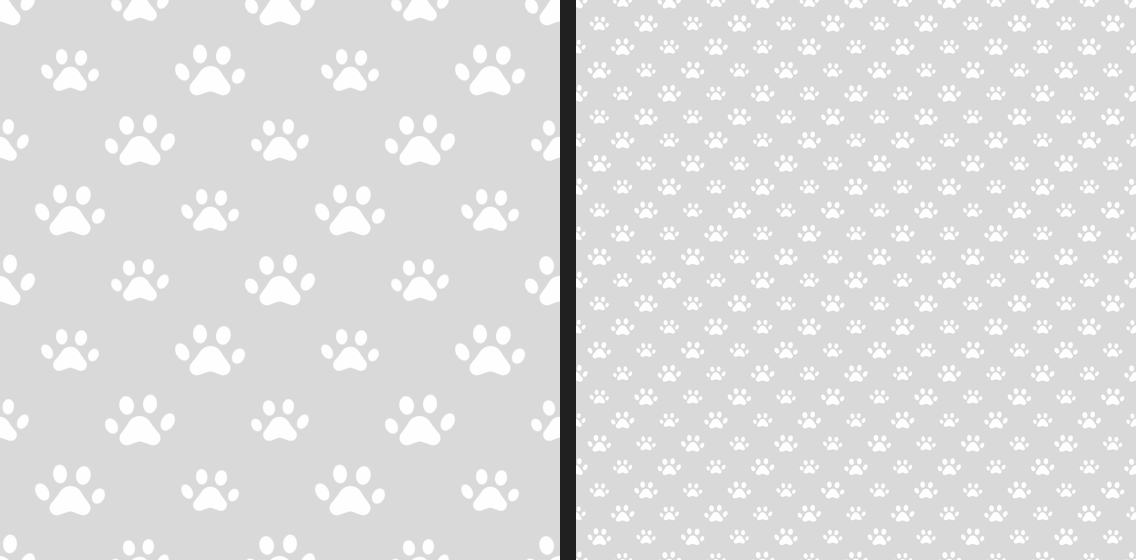
Left, the tile; right, the same tile 3 across and 3 down.
This pattern is drawn by a Shadertoy shader. Its source:

```glsl
const float STEPS = 8.0;          // lattice steps across and down; paws sit on every other point
const float SMALL_SCALE = 0.825;  // size of the small paws relative to the large ones
const vec3 BACKGROUND = vec3(0.852);
const vec3 PAW_COLOR = vec3(0.996);

// Pad, in lattice steps
const vec2 PAD_TOP = vec2(-0.007, -0.120);
const vec2 PAD_LOBE = vec2(0.188, -0.257);
const float TOP_RADIUS = 0.170;
const float LOBE_RADIUS = 0.104;
const float NOTCH_BLEND = 0.026;

float smoothMin(float a, float b, float k) {
    float h = max(k - abs(a - b), 0.0) / k;
    return min(a, b) - 0.25 * k * h * h;
}

// Ellipse whose long axis leans to the right by tilt (radians)
float ellipse(vec2 p, vec2 center, vec2 radii, float tilt) {
    float c = cos(tilt), s = sin(tilt);
    p -= center;
    p = vec2(c * p.x - s * p.y, s * p.x + c * p.y);
    return (length(p / radii) - 1.0) * min(radii.x, radii.y);
}

// Convex hull of two circles
float taperedCapsule(vec2 p, vec2 a, vec2 b, float ra, float rb) {
    float len = distance(a, b);
    vec2 axis = (b - a) / len;
    float along = dot(p - a, axis);
    float across = abs(dot(p - a, vec2(-axis.y, axis.x)));
    float slope = (ra - rb) / len;
    float t = clamp(along - across * slope / sqrt(1.0 - slope * slope), 0.0, len);
    return length(vec2(along - t, across)) - mix(ra, rb, t / len);
}

float paw(vec2 p) {
    // Two tapered halves leave the notch under the pad
    float leftHalf = taperedCapsule(p, PAD_TOP, PAD_LOBE * vec2(-1, 1), TOP_RADIUS, LOBE_RADIUS);
    float rightHalf = taperedCapsule(p, PAD_TOP, PAD_LOBE, TOP_RADIUS, LOBE_RADIUS);
    float d = smoothMin(leftHalf, rightHalf, NOTCH_BLEND);

    // Toes, left to right
    d = min(d, ellipse(p, vec2(-0.406, -0.087), vec2(0.086, 0.114), -0.49));
    d = min(d, ellipse(p, vec2(-0.191, 0.208), vec2(0.104, 0.133), -0.17));
    d = min(d, ellipse(p, vec2(0.143, 0.229), vec2(0.099, 0.133), 0.07));
    return min(d, ellipse(p, vec2(0.396, -0.028), vec2(0.090, 0.132), 0.52));
}

void mainImage(out vec4 fragColor, in vec2 fragCoord) {
    vec2 grid = fragCoord / iResolution.xy * STEPS;
    float pixel = STEPS / min(iResolution.x, iResolution.y);

    // Nearest point of the diagonal lattice
    vec2 diagonal = floor(0.5 * vec2(grid.x + grid.y, grid.x - grid.y) + 0.5);
    vec2 center = vec2(diagonal.x + diagonal.y, diagonal.x - diagonal.y);
    vec2 p = grid - center;

    // Sizes alternate by diagonal, mirroring alternates by row
    float size = mix(1.0, SMALL_SCALE, mod(diagonal.y, 2.0));
    p.x *= 1.0 - 2.0 * mod(center.y, 2.0);

    float d = paw(p / size) * size;
    float coverage = smoothstep(0.75 * pixel, -0.75 * pixel, d);
    fragColor = vec4(mix(BACKGROUND, PAW_COLOR, coverage), 1.0);
}
```
